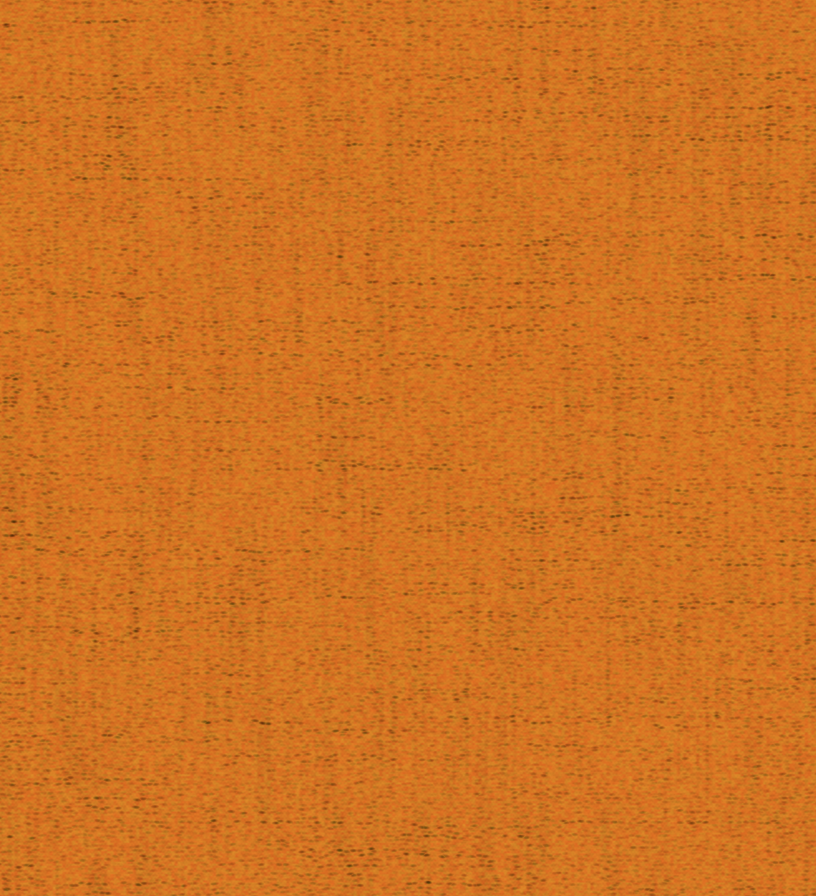
A WebGL 2 fragment shader for this texture:

```glsl
#version 300 es
precision highp float;
// Orange woven cloth with fine dense stitches, slubbed rows and faint upright threads.

uniform vec2 u_resolution;
out vec4 fragColor;

float hash(vec2 cell) {
    vec3 h = fract(cell.xyx * 0.1031);
    h += dot(h, h.yzx + 33.33);
    return fract((h.x + h.y) * h.z);
}

float noise(vec2 p) {
    vec2 cell = floor(p);
    vec2 f = fract(p);
    f = f * f * (3.0 - 2.0 * f);
    float low = mix(hash(cell), hash(cell + vec2(1.0, 0.0)), f.x);
    float high = mix(hash(cell + vec2(0.0, 1.0)), hash(cell + 1.0), f.x);
    return mix(low, high, f.y);
}

// Cellular stitches: one flattened, jittered gap between threads per cell.
float stitches(vec2 q) {
    float depth = 0.0;
    for (int j = -1; j <= 1; j++) {
        for (int i = -1; i <= 1; i++) {
            vec2 cell = floor(q) + vec2(i, j);
            vec2 jitter = vec2(hash(cell), hash(cell + 71.0)) - 0.5;
            vec2 offset = cell + 0.5 + jitter * vec2(0.9, 0.6) - q;
            float gap = 1.0 - smoothstep(0.05, 0.62, length(offset * vec2(0.8, 1.25)));

            // Some rows open up over long stretches.
            float slub = noise(vec2(cell.x * 0.06, cell.y));
            float strength = pow(hash(cell + 19.0), 1.2) * (0.24 + 0.5 * pow(slub, 3.0));
            depth = max(depth, gap * strength);
        }
    }
    return depth;
}

void main() {
    vec2 p = gl_FragCoord.xy / u_resolution.y;

    // Rows stay nearly level.
    float sway = 0.12 * sin(p.x * 37.0 + p.y * 11.0) + 0.1 * sin(p.x * 171.0 - p.y * 63.0);
    vec2 weave = p * vec2(135.0, 188.0) + vec2(0.0, sway);

    // Narrow upright threads, gathered into loose bands.
    float thread = noise(p * vec2(190.0, 14.0));
    float band = noise(p * vec2(55.0, 6.0) + 40.0);
    float streak = 0.65 * thread + 0.35 * band;

    float depth = stitches(weave) * (0.55 + 1.0 * streak);
    depth += 0.07 * smoothstep(0.4, 0.9, streak);
    depth += 0.025 * sin(weave.y * 6.2832) * sin(weave.x * 12.5664);

    // Fine fibre grain shifts both brightness and hue.
    float grain = noise(p * vec2(330.0, 460.0)) - 0.5;
    float hueGrain = noise(p * vec2(280.0, 430.0) + 57.0) - 0.5;

    vec3 cloth = vec3(0.852, 0.47, 0.142);
    vec3 shadow = vec3(0.36, 0.215, 0.04);
    vec3 color = mix(cloth, shadow, clamp(depth, 0.0, 1.0));
    color += grain * vec3(0.055, 0.04, 0.015) + hueGrain * vec3(-0.015, 0.11, 0.02);
    fragColor = vec4(color, 1.0);
}
```
